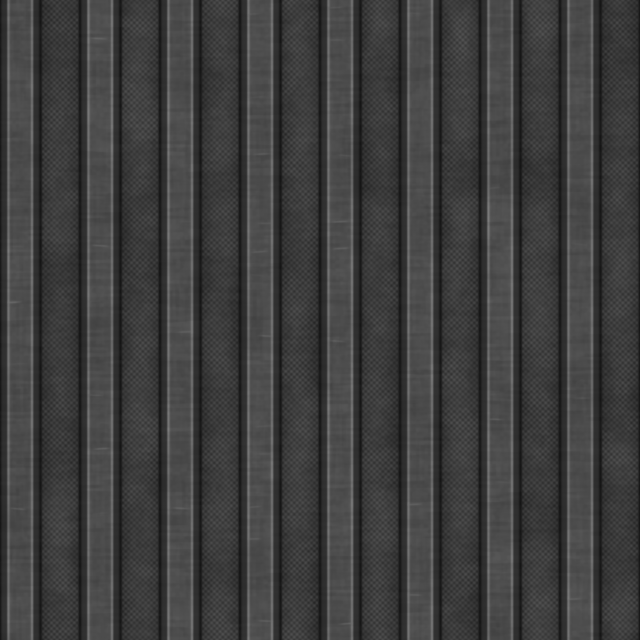
Write a WebGL 2 fragment shader that draws this pattern.

```glsl
#version 300 es
precision highp float;
// Eight vertical charcoal stripes: a pale threaded band with bright piping,
// dark seams in a groove on both sides, and a woven panel in between.
// Built from mirrored line profiles and a smooth cellular noise that wraps.

uniform vec2 u_resolution;
out vec4 fragColor;

const float TAU = 6.2831853;
const float STRIPES = 8.0;
const float WEAVE = 112.0;          // weave periods across the tile
const float BAND_CENTRE = 0.253;    // the next three are in stripe widths
const float PIPING_AT = 0.146;
const float SEAM_AT = 0.253;

const vec3 PANEL  = vec3(0.229);
const vec3 BAND   = vec3(0.298);
const vec3 PIPING = vec3(0.435);
const vec3 GROOVE = vec3(0.186);
const vec3 SEAM   = vec3(0.088);

// Integer hash of a lattice cell, from 0 to 1
float hash(vec2 cell, uint seed) {
    uvec2 c = uvec2(cell);
    uint h = c.x * 1597u + c.y * 51749u + seed * 7919u;
    h = (h ^ (h >> 15)) * 73244475u;
    h = (h ^ (h >> 13)) * 73244475u;
    return float((h ^ (h >> 16)) & 65535u) / 65535.0;
}

// Blended cellular noise, from -1 to 1; wraps after "count" cells
float cellNoise(vec2 uv, vec2 count, uint seed) {
    vec2 p = uv * count;
    vec2 base = floor(p);
    float sum = 0.0;
    float total = 0.0;
    for (int y = -1; y <= 1; y++) {
        for (int x = -1; x <= 1; x++) {
            vec2 cell = base + vec2(x, y);
            vec2 id = mod(cell, count);
            vec2 site = cell + 0.2 + 0.6 * vec2(hash(id, seed), hash(id, seed + 1u));
            vec2 d = p - site;
            float weight = exp(-5.0 * dot(d, d));
            sum += weight * (hash(id, seed + 2u) * 2.0 - 1.0);
            total += weight;
        }
    }
    return sum / total;
}

// Soft line of the given half width, never thinner than a pixel
float softLine(float distance, float width, float pixel) {
    float w = max(width, 0.6 * pixel);
    return exp(-distance * distance / (w * w));
}

// Soft step centred on an edge
float softEdge(float edge, float x, float blur) {
    return smoothstep(edge - blur, edge + blur, x);
}

// Checkered weave, from -1 to 1
float weave(vec2 uv) {
    vec2 a = TAU * WEAVE * uv;
    return cos(a.x) * cos(a.y);
}

// Rare short horizontal snags, at most one for each cell of a stripe
float snags(vec2 uv, float across, float rows, float pixel) {
    vec2 id = floor(uv * vec2(STRIPES, rows));
    float y = fract(uv.y * rows);
    float level = mix(0.25, 0.75, hash(id, 40u));
    float slope = (hash(id, 41u) - 0.5) * 0.6;
    float start = (hash(id, 42u) - 0.5) * 0.2;
    float reach = 1.0 - smoothstep(0.03, 0.14, abs(across - start));
    float d = (y - level - slope * across) / rows;
    float strength = step(0.75, hash(id, 43u)) * hash(id, 44u);
    return strength * reach * softLine(d, 0.0017, pixel);
}

void main() {
    vec2 uv = gl_FragCoord.xy / u_resolution;
    float pixel = 1.0 / min(u_resolution.x, u_resolution.y);
    float stripePixel = STRIPES / u_resolution.x;

    // Signed distance from the band centre, in stripe widths
    float across = fract(uv.x * STRIPES - BAND_CENTRE + 0.5) - 0.5;
    float side = abs(across);
    float blur = max(0.014, 0.7 * stripePixel);

    // Wear and thread variation
    float cloud = cellNoise(uv, vec2(17.0, 13.0), 1u);
    float mottle = cellNoise(uv, vec2(48.0, 40.0), 5u);
    float weft = cellNoise(uv, vec2(24.0, 190.0), 9u);
    float warp = cellNoise(uv, vec2(200.0, 20.0), 13u);
    float grain = cellNoise(uv, vec2(160.0, 160.0), 17u);
    float fade = 0.022 * cloud + 0.011 * mottle;

    // Woven panel, uneven in its threads and darker towards its seams
    float panelShade = 0.040 * softEdge(0.35, side, 0.10) - 0.026;
    float threads = (0.036 + 0.012 * mottle) * weave(uv) + 0.012 * grain;
    vec3 panel = PANEL + panelShade + threads + fade + 0.007 * weft;

    // Threaded band with snags
    vec3 band = BAND + 0.017 * weft + 0.009 * warp + 0.010 * grain + 0.6 * fade;
    band += 0.070 * snags(uv, across, 22.0, pixel);

    // Grooves, seams and piping
    vec3 groove = GROOVE + 0.008 * weft + 0.4 * fade;
    vec3 color = mix(band, groove, softEdge(PIPING_AT + 0.016, side, blur));
    color = mix(color, panel, softEdge(SEAM_AT + 0.012, side, blur));
    float seam = softLine(side - SEAM_AT, 0.021, stripePixel);
    color = mix(color, SEAM + 0.012 * weft, seam * 0.95);
    float piping = softLine(side - PIPING_AT, 0.017, stripePixel);
    color = mix(color, PIPING + 0.022 * weft + fade, piping);

    fragColor = vec4(color, 1.0);
}
```
